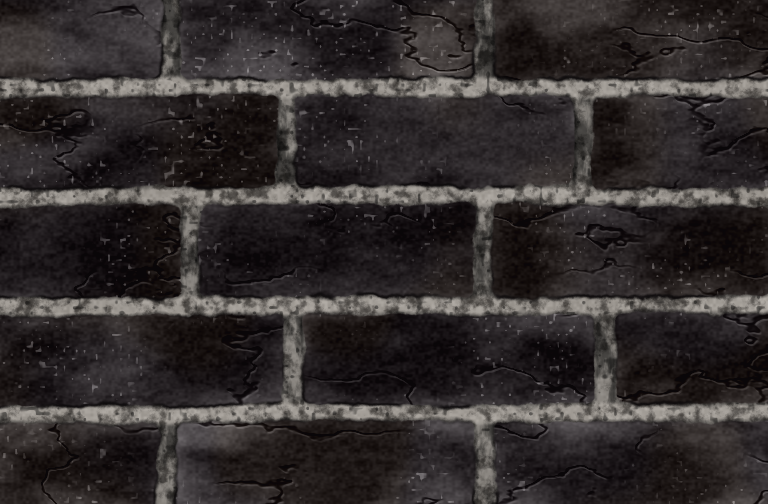
Write a WebGL 1 fragment shader that draws this texture.

```glsl
precision highp float;
// Weathered black brick wall, staggered by a third, with pale gritty mortar.
uniform vec2 u_resolution;

// Lengths are fractions of the canvas height.
const float FIRST_BED = 0.181;
const float ROW_HEIGHT = 0.2145;
const vec2 HALF_JOINT = vec2(0.0195, 0.0180);
const float HALF_PI = 1.5708;

const vec3 MORTAR_DARK = vec3(0.30, 0.285, 0.27);
const vec3 MORTAR_LIGHT = vec3(0.63, 0.61, 0.585);
const vec3 BRICK_TINT = vec3(0.011, -0.007, 0.003);
const vec3 SOOT = vec3(0.035, 0.025, 0.03);

float hash(vec2 p) {
  vec3 q = fract(p.xyx * 0.1031);
  q += dot(q, q.yzx + 33.33);
  return fract((q.x + q.y) * q.z);
}

float noise(vec2 p) {
  vec2 cell = floor(p);
  vec2 f = fract(p);
  f = f * f * (3.0 - 2.0 * f);
  float low = mix(hash(cell), hash(cell + vec2(1.0, 0.0)), f.x);
  float high = mix(hash(cell + vec2(0.0, 1.0)), hash(cell + vec2(1.0)), f.x);
  return mix(low, high, f.y);
}

float fbm(vec2 p) {
  float sum = 0.0;
  float weight = 0.516;
  for (int i = 0; i < 5; i++) {
    sum += weight * noise(p);
    p = mat2(1.6, 1.2, -1.2, 1.6) * p + 17.3;
    weight *= 0.5;
  }
  return sum;
}

float roundedBox(vec2 p, vec2 halfSize, float radius) {
  vec2 q = abs(p) - halfSize + radius;
  return length(max(q, 0.0)) + min(max(q.x, q.y), 0.0) - radius;
}

// Finds the brick around p; its length and stagger drift from row to row.
void layBrick(vec2 p, out vec2 local, out vec2 halfSize, out vec2 id) {
  float row = floor((p.y - FIRST_BED) / ROW_HEIGHT);
  float pitch = 0.606 - 0.026 * cos(1.5 * (row - 1.3));
  float evenStart = 1.18 + 0.021 * cos(HALF_PI * row);
  float start = mix(evenStart, 0.964, mod(row, 2.0));
  float column = floor((p.x - start) / pitch);
  id = vec2(column, row);
  vec2 size = vec2(pitch, ROW_HEIGHT);
  local = p - vec2(start, FIRST_BED) - (id + 0.5) * size;
  halfSize = 0.5 * size - HALF_JOINT;
}

// Thin wandering fissures, present only in patches.
float fissures(vec2 p) {
  float line = 1.0 - smoothstep(0.003, 0.022, abs(fbm(p * vec2(5.0, 10.0)) - 0.5));
  return line * smoothstep(0.42, 0.62, noise(p * vec2(6.0, 9.0) + 40.0));
}

float relief(vec2 p) {
  return fbm(p * vec2(14.0, 24.0)) - 0.35 * fissures(p);
}

vec3 brickColor(vec2 p, vec2 id, float depth) {
  vec2 q = p + id * 3.7;
  float tone = 0.5 - 0.35 * cos(HALF_PI * (id.y - 1.0)) + 0.5 * (hash(id + 9.0) - 0.5);
  float mottle = smoothstep(0.34, 0.76, fbm(q * vec2(6.0, 11.0)));
  float rim = exp(-max(depth, 0.0) * 60.0) * noise(q * 18.0);
  float slope = relief(q) - relief(q + vec2(-0.002, 0.004));
  float value = 0.028 + 0.055 * tone + mottle * (0.10 + 0.09 * tone);
  value += 0.13 * rim + 0.32 * slope + 0.07 * (noise(q * 165.0) - 0.5);
  value *= 1.0 - 0.75 * fissures(q);

  // Pale mineral specks and scuffs
  float speck = smoothstep(0.80, 0.97, noise(q * 125.0));
  value += 0.24 * speck * smoothstep(0.42, 0.65, fbm(q * 7.0 + 5.0));
  vec3 warmth = vec3(0.012, 0.006, -0.010) * smoothstep(0.45, 0.7, noise(q * 5.0));
  return max(vec3(value) + BRICK_TINT + warmth, SOOT);
}

vec3 mortarColor(vec2 p, float gap, float headJoint) {
  float sand = smoothstep(0.20, 0.62, fbm(p * 65.0));
  vec3 color = mix(MORTAR_DARK, MORTAR_LIGHT, sand);
  color += 0.09 * (noise(p * 170.0) - 0.5) + 0.10 * (fbm(p * 8.0) - 0.5);
  float pits = smoothstep(0.74, 0.94, noise(p * 95.0 + 8.0));
  float grime = headJoint * smoothstep(0.35, 0.65, fbm(p * vec2(45.0, 18.0)));
  color *= (1.0 - 0.45 * pits) * (1.0 - 0.16 * headJoint - 0.42 * grime);
  return color * mix(0.62, 1.0, smoothstep(0.0, 0.009, gap));
}

void main() {
  vec2 p = gl_FragCoord.xy / u_resolution.y;
  vec2 sway = vec2(noise(p * 4.0), noise(p * 3.0 + 11.0)) - 0.5;
  vec2 local, halfSize, id;
  layBrick(p + 0.010 * sway, local, halfSize, id);

  // Ragged brick outline
  float dist = roundedBox(local, halfSize, 0.014);
  dist += 0.014 * (fbm(p * 38.0) - 0.5) + 0.012 * (fbm(p * 10.0 + 3.0) - 0.5);
  float soft = max(0.0022, 0.75 / u_resolution.y);
  float face = 1.0 - smoothstep(-soft, soft, dist);

  vec2 outside = abs(local) - halfSize;
  float headJoint = smoothstep(-0.004, 0.004, outside.x)
                  * (1.0 - smoothstep(-0.008, 0.004, outside.y));
  vec3 color = mix(mortarColor(p, dist, headJoint), brickColor(p, id, -dist), face);

  // Broken shadow seam, deepest under each brick
  float underside = 1.0 - smoothstep(-0.07, 0.0, local.y);
  float seam = exp(-pow(dist / 0.0035, 2.0)) * smoothstep(0.3, 0.6, noise(p * 22.0));
  color = mix(color, SOOT, seam * mix(0.35, 0.85, underside));
  gl_FragColor = vec4(clamp(color, 0.0, 1.0), 1.0);
}
```
